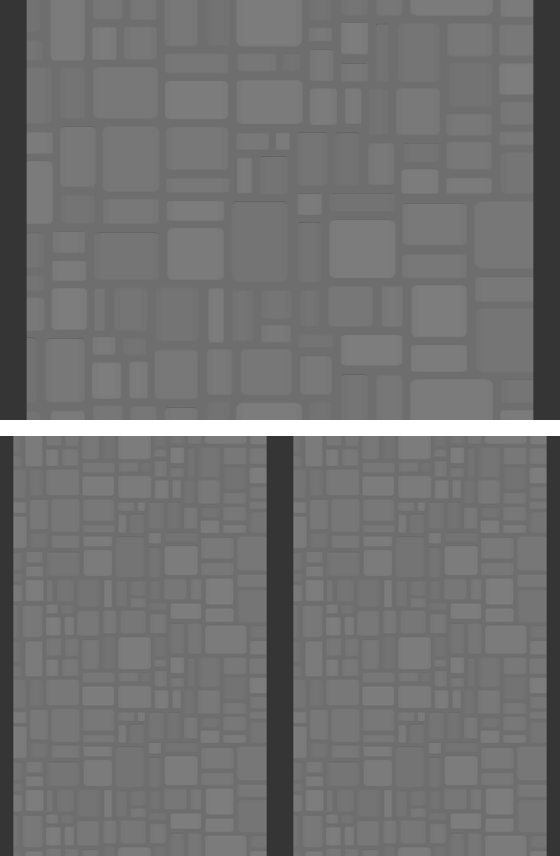
Top: one tile. Bottom: repeated 2 by 2.
A Shadertoy shader for this pattern:

```glsl
// Grey wall of irregular rounded stone blocks between two dark side bars.
// Grid vertices alternate between sliding horizontal and vertical joints, which
// gives an interlocking tiling; larger blocks are then cut again at random.

const vec2 GRID = vec2(8.0, 6.0);   // even cell counts, so the wall wraps
const float SLIDE = 0.37;           // largest joint shift, in cells
const float BAR_WIDTH = 0.0475;     // part of the canvas width
const vec3 BAR_COLOR = vec3(0.208);
const vec3 MORTAR_COLOR = vec3(0.432);
const vec3 STONE_DARK = vec3(0.448);
const vec3 STONE_LIGHT = vec3(0.487);

float hash(vec2 p, float seed) {
    return fract(sin(dot(p, vec2(127.1, 311.7)) + seed * 74.7) * 43758.5453);
}

// Shift of the joint that runs through a wrapped grid vertex
float jointShift(vec2 vertex) {
    return SLIDE * (2.0 * hash(mod(vertex, GRID), 1.0) - 1.0);
}

// Bounds of the block that belongs to a cell: xy = low corner, zw = high corner
vec4 blockBounds(vec2 cell) {
    float a = jointShift(cell);
    float b = jointShift(cell + vec2(1.0, 0.0));
    float c = jointShift(cell + vec2(0.0, 1.0));
    float d = jointShift(cell + 1.0);
    bool even = mod(cell.x + cell.y, 2.0) < 0.5;
    vec4 shift = even ? vec4(c, a, b, d) : vec4(a, b, d, c);
    return vec4(cell, cell + 1.0) + shift;
}

// Cuts a block across one axis and keeps the part that holds p
vec4 cutBlock(vec4 box, vec2 p, vec2 id, inout float seed) {
    vec2 size = box.zw - box.xy;
    float longest = max(size.x, size.y);
    bool wanted = longest > 1.45 || hash(id, seed + 0.3) < 0.55;
    if (longest < 0.8 || !wanted) return box;
    float part = mix(0.28, 0.72, hash(id, seed + 0.6));
    bool high;
    if (size.x > size.y) {
        float x = box.x + part * size.x;
        high = p.x > x;
        if (high) box.x = x; else box.z = x;
    } else {
        float y = box.y + part * size.y;
        high = p.y > y;
        if (high) box.y = y; else box.w = y;
    }
    seed += high ? 2.0 : 1.0;
    return box;
}

// Signed distance to a box whose corner radii follow its proportions
float stoneDistance(vec2 p, vec2 halfSize, float radius) {
    vec2 q = max(abs(p) / halfSize - 1.0 + radius, 0.0);
    float len = length(q);
    if (len < 0.0001) return -radius * min(halfSize.x, halfSize.y);
    return (len - radius) * len / length(q / halfSize);
}

// Colour of one stone with a faint raised face and thin edge lines
vec3 shadeStone(vec2 p, vec4 box, vec2 id, float seed, float pixel) {
    // Uneven mortar gaps
    box.xy += 0.04 + 0.03 * vec2(hash(id, seed + 5.1), hash(id, seed + 5.2));
    box.zw -= 0.04 + 0.03 * vec2(hash(id, seed + 5.3), hash(id, seed + 5.4));
    vec2 halfSize = 0.5 * (box.zw - box.xy);
    vec2 local = p - 0.5 * (box.xy + box.zw);
    float d = stoneDistance(local, halfSize, 0.2);

    // Three rough tones with slight variation
    float tone = floor(3.0 * hash(id, seed + 6.1)) * 0.4;
    tone += 0.2 * hash(id, seed + 6.2);
    vec3 stone = mix(STONE_DARK, STONE_LIGHT, tone);

    // Inset face, marked only along the left and right sides
    float inset = halfSize.x - abs(local.x) - 0.09;
    stone += 0.006 * smoothstep(-0.015, 0.015, inset) - 0.003;

    // Soft outline, with a darker top line on some stones
    float line = 1.0 - smoothstep(0.0, 0.016, abs(d + 0.006));
    float top = smoothstep(0.9, 0.97, local.y / halfSize.y);
    float topDepth = 0.06 * step(0.7, hash(id, seed + 6.3));
    stone -= line * (0.012 + topDepth * top);

    return mix(stone, MORTAR_COLOR, smoothstep(-0.6 * pixel, 0.6 * pixel, d));
}

// Finds the block under p and shades it
vec3 wall(vec2 p, float pixel) {
    vec3 color = MORTAR_COLOR;
    for (int j = -1; j <= 1; j++)
    for (int i = -1; i <= 1; i++) {
        vec2 cell = floor(p) + vec2(i, j);
        vec4 box = blockBounds(cell);
        if (all(greaterThanEqual(p, box.xy)) && all(lessThan(p, box.zw))) {
            vec2 id = mod(cell, GRID);
            float seed = 2.0;
            for (int k = 0; k < 2; k++) {
                box = cutBlock(box, p, id, seed);
                seed = seed * 3.0 + 1.0;
            }
            color = shadeStone(p, box, id, seed, pixel);
        }
    }
    return color;
}

void mainImage(out vec4 fragColor, in vec2 fragCoord) {
    vec2 uv = fragCoord / iResolution.xy;
    vec3 color = wall(uv * GRID, GRID.y / iResolution.y);

    // Side bars, which join across the wrapped edge
    float edge = abs(uv.x - 0.5) - 0.5 + BAR_WIDTH;
    float bar = smoothstep(-0.5, 0.5, edge * iResolution.x);
    fragColor = vec4(mix(color, BAR_COLOR, bar), 1.0);
}
```
